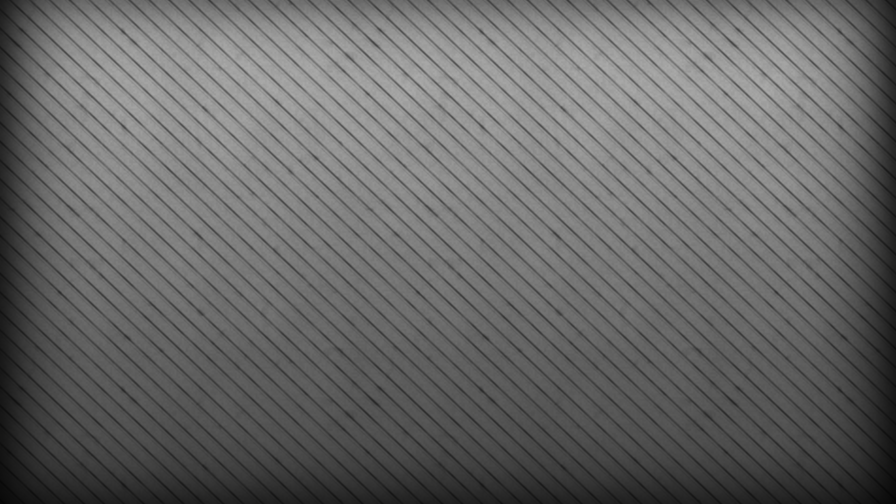
Write a Shadertoy shader that draws this pattern.

```glsl
// Worn grey metal crossed by fine diagonal grooves, lit from above and shaded at the rim.
// Grooves come from a repeated diagonal phase; the wear is value noise that wraps on a
// square tile, so faint scuffs recur across the canvas.

float hash(vec2 p) {
    return fract(sin(dot(p, vec2(127.1, 311.7))) * 43758.5453);
}

// Value noise over a unit tile, wrapping after the given number of cells.
float tileNoise(vec2 uv, vec2 cells) {
    vec2 p = uv * cells;
    vec2 i = floor(p);
    vec2 f = fract(p);
    f = f * f * (3.0 - 2.0 * f);
    float a = hash(mod(i, cells));
    float b = hash(mod(i + vec2(1, 0), cells));
    float c = hash(mod(i + vec2(0, 1), cells));
    float d = hash(mod(i + vec2(1, 1), cells));
    return mix(mix(a, b, f.x), mix(c, d, f.x), f.y);
}

float tileFbm(vec2 uv, float cells) {
    float sum = 0.0;
    float weight = 0.5;
    for (int i = 0; i < 4; i++) {
        sum += weight * tileNoise(uv, vec2(cells));
        cells *= 2.0;
        weight *= 0.5;
    }
    return sum / 0.9375;
}

// Coverage of a soft band of the given half width.
float band(float dist, float halfWidth, float blur) {
    return 1.0 - smoothstep(halfWidth - blur, halfWidth + blur, abs(dist));
}

void mainImage(out vec4 fragColor, in vec2 fragCoord) {
    vec2 p = fragCoord / iResolution.y;
    float aspect = iResolution.x / iResolution.y;
    float pixel = 1.0 / iResolution.y;

    // Tile anchored at the upper left, with whole numbers of grooves per side.
    float tileSize = 0.711;
    vec2 tile = vec2(p.x, p.y - 1.0) / tileSize;
    vec2 grooves = vec2(18.0, 19.0);
    float phase = fract(dot(tile, grooves)) - 0.5;
    float dist = phase * tileSize / length(grooves);

    // Wear: broad clouds, fine grain and small scuffs that darken the grooves.
    float clouds = tileFbm(tile, 8.0);
    float grain = tileNoise(tile, vec2(190.0)) - 0.5;
    float scuff = smoothstep(0.64, 0.88, tileFbm(tile + 0.37, 28.0));
    float uneven = tileNoise(tile, vec2(34.0));

    // Dark groove, a fainter line beside it, a pale lip and a soft shadow.
    float blur = max(0.0018, 0.8 * pixel);
    float groove = band(dist, 0.0018, blur) * mix(0.18, 0.44, uneven);
    float scratch = band(dist + 0.0062, 0.0010, blur) * 0.08;
    float lip = band(dist - 0.0050, 0.0012, blur) * 0.04;
    float shadow = exp(-abs(dist) / 0.004) * 0.10;
    float surface = (1.0 - groove) * (1.0 - scratch) * (1.0 - shadow) + lip;
    surface *= 1.0 + 0.11 * (clouds - 0.5) + 0.07 * grain;
    surface *= 1.0 - scuff * (0.05 + 0.16 * band(dist, 0.004, 0.004));

    // Light falls from the top, then fades toward the four edges.
    float light = mix(0.27, 0.67, smoothstep(-0.15, 1.05, p.y));
    float side = min(p.x, aspect - p.x);
    float rim = 1.0 - 0.74 * exp(-pow(side / 0.08, 1.3));
    rim *= 1.0 - 0.34 * exp(-pow((1.0 - p.y) / 0.055, 1.3));
    rim *= 1.0 - 0.55 * exp(-pow(p.y / 0.065, 1.3));

    vec3 tint = vec3(1.0, 1.0, 0.995);
    fragColor = vec4(clamp(tint * light * rim * surface, 0.0, 1.0), 1.0);
}
```
